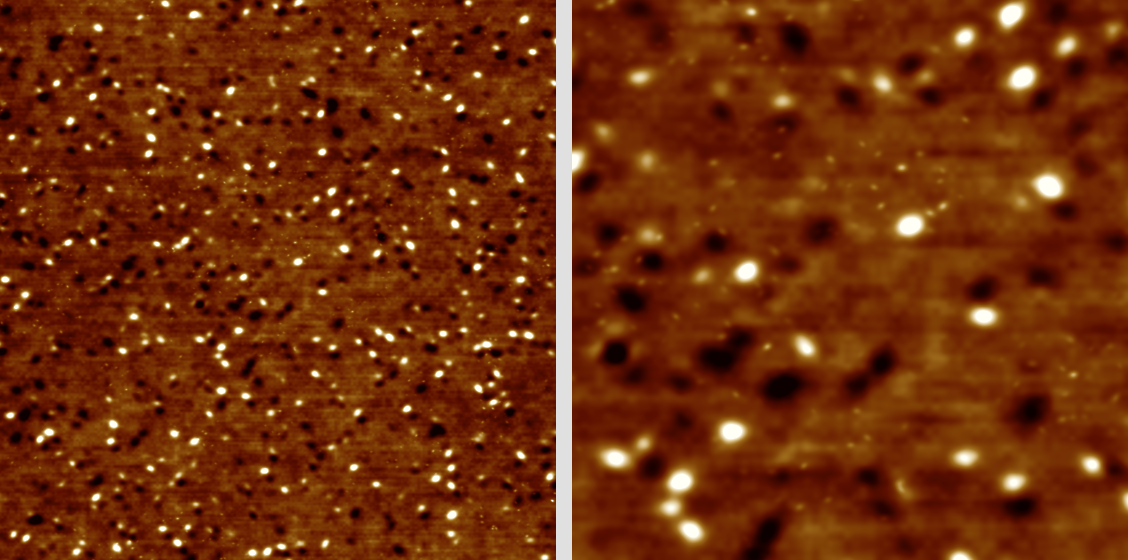
Left, the full canvas; right, a detail of the centre.
A WebGL 2 fragment shader for this texture:

```glsl
#version 300 es
precision highp float;
// Draws a rough amber surface, scanned line by line, dotted with pale bumps and dark pits.
// A height field is summed from value noise, faint scan streaks and scattered
// Gaussian spots, then coloured through a ramp from near black to cream.
uniform vec2 u_resolution;
out vec4 fragColor;

// Integer hash: four random values in 0..1 per cell and seed
vec4 hash(vec2 cell, uint seed, uint channel) {
    uvec4 v = uvec4(uvec2(ivec2(cell)), seed, channel);
    v = v * 1664525u + 1013904223u;
    v += v.yzxy * v.wxyz;
    v ^= v >> 16u;
    v += v.yzxy * v.wxyz;
    return vec4(v >> 8u) / 16777216.0;
}

// Value noise centred on zero
float noise(vec2 p, uint seed) {
    vec2 i = floor(p), f = fract(p);
    f = f * f * (3.0 - 2.0 * f);
    float low = mix(hash(i, seed, 0u).x, hash(i + vec2(1, 0), seed, 0u).x, f.x);
    float high = mix(hash(i + vec2(0, 1), seed, 0u).x, hash(i + vec2(1, 1), seed, 0u).x, f.x);
    return mix(low, high, f.y) - 0.5;
}

// Soft oval spot, slightly stretched along a given angle
float spot(vec2 d, float radius, float angle) {
    float c = cos(angle), s = sin(angle);
    d = mat2(c, -s, s, c) * d * vec2(0.86, 1.16) / radius;
    return exp(-dot(d, d));
}

// One jittered spot per cell; some cast a pit just below them
float spots(vec2 p, float cells, float chance, float pitChance,
            vec2 strength, vec2 radius, uint seed) {
    float sum = 0.0;
    vec2 home = floor(p * cells);
    for (int y = -1; y <= 1; y++)
    for (int x = -1; x <= 1; x++) {
        vec2 cell = home + vec2(x, y);
        vec4 place = hash(cell, seed, 1u);
        if (place.z > chance) continue;
        vec4 look = hash(cell, seed, 2u);
        vec2 d = p - (cell + place.xy) / cells;
        float size = pow(place.w, 1.3);
        float angle = (look.x - 0.5) * 1.8;
        float r = mix(radius.x, radius.y, 0.6 * size + 0.4 * look.y);
        sum += mix(strength.x, strength.y, size) * spot(d, r, angle);
        if (look.z < pitChance) {
            vec2 shift = vec2(mix(-0.004, 0.012, look.w), -0.0135);
            sum -= mix(0.2, 0.5, look.y) * spot(d - shift, 0.0072, angle);
        }
    }
    return sum;
}

// Height to colour
vec3 ramp(float h) {
    vec3 c = mix(vec3(0.05, 0.0, 0.0), vec3(0.17, 0.01, 0.0), clamp(h / 0.15, 0.0, 1.0));
    c = mix(c, vec3(0.36, 0.06, 0.0), clamp((h - 0.15) / 0.2, 0.0, 1.0));
    c = mix(c, vec3(0.44, 0.15, 0.01), clamp((h - 0.35) / 0.1, 0.0, 1.0));
    c = mix(c, vec3(0.50, 0.25, 0.02), clamp((h - 0.45) / 0.1, 0.0, 1.0));
    c = mix(c, vec3(0.63, 0.44, 0.12), clamp((h - 0.55) / 0.15, 0.0, 1.0));
    c = mix(c, vec3(0.87, 0.78, 0.58), clamp((h - 0.7) / 0.18, 0.0, 1.0));
    return mix(c, vec3(1.0, 1.0, 0.96), clamp((h - 0.88) / 0.14, 0.0, 1.0));
}

void main() {
    vec2 p = gl_FragCoord.xy / u_resolution.y;
    float side = 2.0 * gl_FragCoord.x / u_resolution.x - 1.0;

    // Ground: darker sides, broad patches, mottling and fine grain
    float h = 0.465 - 0.085 * side * side;
    h += 0.08 * noise(p * 4.0, 1u);
    h += 0.13 * noise(p * vec2(13.0, 18.0), 2u);
    h += 0.18 * noise(p * vec2(42.0, 55.0), 3u);
    h += 0.14 * noise(p * vec2(95.0, 120.0), 4u);
    h += 0.07 * noise(p * 210.0, 5u);

    // Horizontal scan streaks
    h += 0.09 * noise(p * vec2(3.0, 130.0), 6u);
    h += 0.06 * noise(p * vec2(9.0, 240.0), 7u);

    // Pale bumps with pits, lone pits, and tiny specks in loose clusters
    h += spots(p, 28.0, 0.55, 0.4, vec2(0.1, 0.95), vec2(0.0052, 0.0082), 11u);
    h += spots(p, 27.0, 0.36, 0.0, vec2(-0.1, -0.62), vec2(0.0062, 0.0102), 12u);
    float cluster = smoothstep(-0.15, 0.3, noise(p * 16.0, 8u));
    h += cluster * spots(p, 85.0, 0.3, 0.0, vec2(0.06, 0.36), vec2(0.0016, 0.003), 13u);

    fragColor = vec4(ramp(h), 1.0);
}
```
